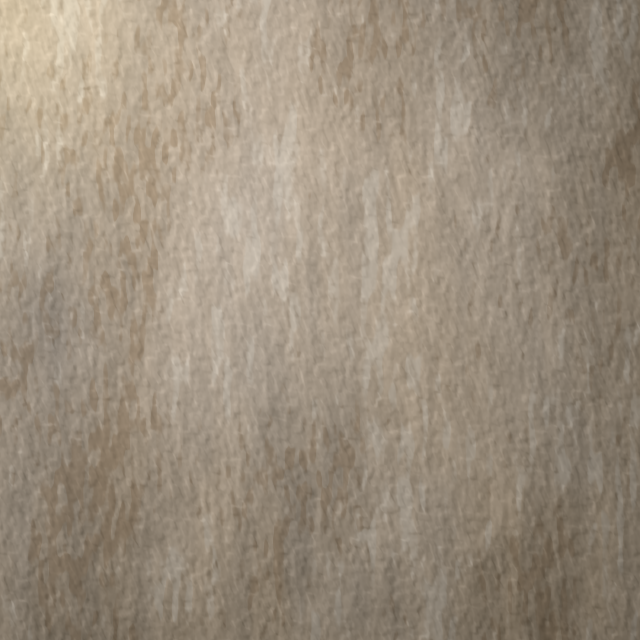
Give the GLSL for this texture, as a WebGL 1 fragment shader.

```glsl
precision highp float;

uniform vec2 u_resolution;

const vec3 SHADE = vec3(0.47, 0.427, 0.368);
const vec3 PLASTER = vec3(0.80, 0.74, 0.67);
const vec3 CHALK = vec3(0.74, 0.72, 0.68);
const vec3 RUST = vec3(0.50, 0.41, 0.31);
const vec3 GLOW = vec3(0.13, 0.12, 0.075);

vec3 hash3(vec2 p) {
  vec3 q = vec3(dot(p, vec2(127.1, 311.7)),
                dot(p, vec2(269.5, 183.3)),
                dot(p, vec2(419.2, 371.9)));
  return fract(sin(q) * 43758.545);
}

// Smooth cellular noise: random cell values blended by distance, about -1 to 1
float cells(vec2 p) {
  vec2 cell = floor(p);
  vec2 local = p - cell;
  float total = 0.0;
  float weights = 0.0;
  for (int j = -1; j <= 1; j++) {
    for (int i = -1; i <= 1; i++) {
      vec2 offset = vec2(float(i), float(j));
      vec3 rnd = hash3(cell + offset);
      vec2 d = offset + 0.15 + 0.7 * rnd.xy - local;
      float w = exp(-5.0 * dot(d, d));
      total += w * rnd.z;
      weights += w;
    }
  }
  return 2.0 * total / weights - 1.0;
}

// Layered sines that make vertical streaks wander sideways
vec2 waver(vec2 p, float amount) {
  float shift = sin(p.y * 17.0 + p.x * 9.0)
              + 0.6 * sin(p.y * 41.0 - p.x * 23.0)
              + 0.4 * sin(p.y * 83.0 + p.x * 57.0);
  return p + vec2(shift * amount, 0.0);
}

float blob(vec2 p, vec2 center, vec2 spread) {
  vec2 d = (p - center) / spread;
  return exp(-dot(d, d));
}

// Slope of the rough surface toward the light at the upper left
float relief(vec2 p, vec2 scale, vec2 towardLight) {
  return cells(p * scale) - cells((p + towardLight) * scale);
}

// Thin upright marks, clustered where the mask is high
float flakes(vec2 p, vec2 scale, float threshold, float mask) {
  float mark = cells(p * scale) + 0.8 * mask;
  return smoothstep(threshold, threshold + 0.7, mark);
}

float lightFalloff(vec2 uv) {
  float pool = 0.425 + 0.285 * blob(uv, vec2(0.25, 0.82), vec2(0.80));
  float corner = blob(uv, vec2(1.02, 1.0), vec2(0.28, 0.34));
  float rightEdge = smoothstep(0.72, 1.0, uv.x);
  float floorShade = smoothstep(0.22, 0.0, uv.y);
  return pool - 0.05 * corner - 0.025 * rightEdge - 0.02 * floorShade;
}

void main() {
  vec2 uv = gl_FragCoord.xy / u_resolution;
  vec2 p = waver(uv, 0.0016);

  // Broad stains and downward streaks
  float clouds = cells(p * vec2(5.0, 2.8) + 3.7);
  float patches = cells(p * vec2(12.0, 5.0) + 19.3);
  float runs = cells(p * vec2(38.0, 8.0) + 41.0);
  float fibres = cells(p * vec2(115.0, 30.0) + 67.0);

  // Fine bumpy grain, slanted a little
  vec2 slanted = uv + vec2(0.3 * uv.y, 0.0);
  float grain = relief(slanted, vec2(140.0, 95.0), vec2(-0.0030, 0.0036));
  float speckle = cells(uv * vec2(200.0, 140.0) + 11.0);

  float light = lightFalloff(uv);
  float tone = light + 0.030 * clouds + 0.026 * patches
             + 0.020 * runs + 0.034 * fibres
             + 0.042 * grain + 0.022 * speckle;
  vec3 color = mix(SHADE, PLASTER, (tone - SHADE.r) / (PLASTER.r - SHADE.r));

  // Slow drift between warm and grey plaster
  float warmth = 0.6 * cells(p * vec2(7.0, 4.0) + 83.0) + 0.4 * runs;
  color += warmth * vec3(0.008, 0.0, -0.012);

  // Chalky runs and rusty scratches, lit with the wall and broken by the grain
  float exposure = light / 0.63 + 0.06 * grain;
  float broken = 0.25 * grain + 0.3 * fibres;
  float chalk = flakes(p + 0.31, vec2(88.0, 20.0), 0.35, patches + 0.5 * runs + broken - 0.2);
  float rust = flakes(p + 0.73, vec2(120.0, 36.0), 0.35, -patches - 0.4 * clouds - broken - 0.1);
  color = mix(color, CHALK * exposure, 0.38 * chalk);
  color = mix(color, RUST * exposure, 0.36 * rust);

  // Damp grey stain and the warm glow in the upper left corner
  color *= 1.0 - vec3(0.11, 0.10, 0.08) * blob(p, vec2(0.075, 0.50), vec2(0.055, 0.10));
  color += GLOW * blob(uv, vec2(0.0, 1.0), vec2(0.24, 0.30));

  gl_FragColor = vec4(clamp(color, 0.0, 1.0), 1.0);
}
```
